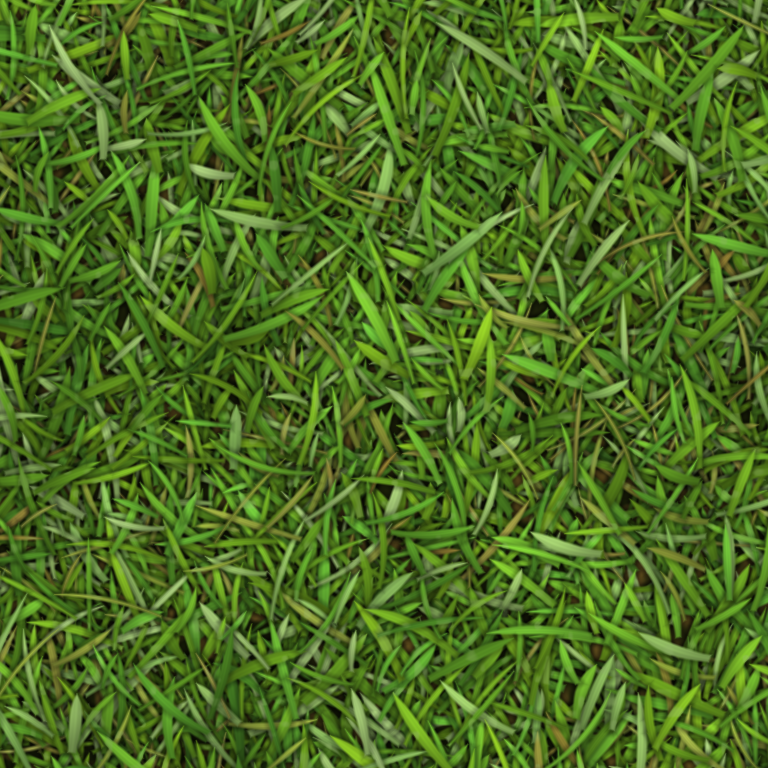
This texture is drawn by a WebGL 1 fragment shader. Its source:

```glsl
precision highp float;
// Dense lawn seen from above: layers of slender, nearly straight blades over soil.
// Each layer scatters one blade per grid cell; every blade casts a soft shadow
// on those below. Value noise groups the lean, tone and dryness into clumps.

uniform vec2 u_resolution;

const int LAYERS = 25;
const float CELL = 0.085;                      // grid spacing of one layer
const vec2 HALF_LENGTH = vec2(0.022, 0.073);   // shortest, longest
const vec2 HALF_WIDTH = vec2(0.0034, 0.0080);  // thinnest, broadest
const float BEND = 0.17;
const float LEAN_SPREAD = 2.6;                 // radians around upright
const float SOFTNESS = 0.0023;                 // edge blur
const float SHADOW_REACH = 0.009;
const float SHADOW_STRENGTH = 0.27;
const float PALE_SHARE = 0.15;
const float DRY_SHARE = 0.12;
const float DRY_WIDTH = 0.7;                   // dry blades are thinner

const vec3 SOIL = vec3(0.10, 0.12, 0.03);
const vec3 LITTER = vec3(0.36, 0.29, 0.11);
const vec3 DEEP_GREEN = vec3(0.235, 0.385, 0.085);
const vec3 MID_GREEN = vec3(0.345, 0.55, 0.125);
const vec3 BRIGHT_GREEN = vec3(0.43, 0.665, 0.16);
const vec3 PALE_GREEN = vec3(0.57, 0.69, 0.42);
const vec3 STRAW = vec3(0.58, 0.59, 0.29);
const vec3 RUST = vec3(0.50, 0.40, 0.16);

vec3 hash3(vec2 p) {
  vec3 q = fract(p.xyx * vec3(0.1031, 0.1030, 0.0973));
  q += dot(q, q.yxz + 33.33);
  return fract((q.xxy + q.yzz) * q.zyx);
}

float noise(vec2 p) {
  vec2 i = floor(p);
  vec2 f = fract(p);
  f = f * f * (3.0 - 2.0 * f);
  float low = mix(hash3(i).x, hash3(i + vec2(1.0, 0.0)).x, f.x);
  float high = mix(hash3(i + vec2(0.0, 1.0)).x, hash3(i + 1.0).x, f.x);
  return mix(low, high, f.y);
}

// Green ramp from shaded to sunlit, with rarer pale and dry blades.
vec3 bladeColor(float tone, float kind, float tint, bool isDry) {
  vec3 green = mix(DEEP_GREEN, MID_GREEN, clamp(tone * 2.0, 0.0, 1.0));
  green = mix(green, BRIGHT_GREEN, clamp(tone * 2.0 - 1.0, 0.0, 1.0));
  green *= vec3(0.88 + 0.24 * tint, 1.0, 1.25 - 0.5 * tint);
  if (isDry) return mix(mix(RUST, STRAW, tint), green, 0.4 * tone);
  if (kind > 1.0 - PALE_SHARE) return mix(green, PALE_GREEN, 0.55 + 0.45 * tint);
  return green;
}

// Lays one blade and its shadow over the colour below.
vec3 drawBlade(vec3 below, vec2 p, vec2 cell, vec2 seed, vec2 origin, float height) {
  vec3 place = hash3(cell + seed);
  vec3 form = hash3(cell + seed + 91.7);
  vec3 look = hash3(cell + seed + 47.3);
  vec2 center = (cell + place.xy) * CELL - origin;
  float clump = noise(center * 7.0 + 20.0);
  bool isDry = look.y < DRY_SHARE * 2.0 * noise(center * 5.0 + 63.0);

  // Blade coordinates: t runs from root (-1) to tip (1).
  float angle = 1.5708 + (place.z - 0.5) * LEAN_SPREAD + (clump - 0.5) * 1.6;
  vec2 dir = vec2(cos(angle), sin(angle));
  vec2 rel = p - center;
  float halfLength = mix(HALF_LENGTH.x, HALF_LENGTH.y, form.x);
  float t = dot(rel, dir) / halfLength;
  float across = dot(rel, vec2(-dir.y, dir.x));
  across -= (form.z - 0.5) * 2.0 * BEND * halfLength * (t * t - 0.3);

  // Long, nearly parallel outline that closes near the tip
  float tip = clamp(t, 0.0, 1.0);
  float taper = (1.0 - tip * tip * tip) * (0.65 + 0.35 * smoothstep(-1.0, 0.0, t));
  float width = mix(HALF_WIDTH.x, HALF_WIDTH.y, form.y * form.y);
  if (isDry) width *= DRY_WIDTH;
  float dist = max(abs(across) - width * taper, (abs(t) - 1.0) * halfLength);
  if (dist > SHADOW_REACH) return below;

  // Colour with darker root, one lit side and a faint midrib
  float tone = 0.8 * look.x + 0.25 * height + 0.4 * (clump - 0.5);
  vec3 color = bladeColor(tone, look.y, look.z, isDry);
  float side = clamp(across / width, -1.0, 1.0);
  color *= mix(0.8, 1.08, smoothstep(-1.0, 0.5, t));
  color *= 1.0 + 0.1 * side * sign(form.z - 0.5);
  color *= 1.0 + 0.06 * (1.0 - smoothstep(0.0, 0.4, abs(side)));

  float soft = max(SOFTNESS, 0.7 / u_resolution.y);
  float shadow = 1.0 - smoothstep(0.0, SHADOW_REACH, dist);
  below *= 1.0 - SHADOW_STRENGTH * shadow;
  return mix(below, color, 1.0 - smoothstep(-soft, soft, dist));
}

void main() {
  vec2 p = gl_FragCoord.xy / u_resolution.y;

  // Soil with scattered brown litter
  float litter = smoothstep(0.4, 0.8, noise(p * 45.0));
  vec3 color = mix(SOIL, LITTER, litter);

  // Blades, lowest layer first
  for (int layer = 0; layer < LAYERS; layer++) {
    float index = float(layer);
    vec2 origin = fract(index * vec2(0.37, 0.61)) * CELL;
    vec2 seed = index * vec2(17.0, 29.0) + 5.0;
    vec2 home = floor((p + origin) / CELL);
    for (int y = -1; y <= 1; y++) {
      for (int x = -1; x <= 1; x++) {
        vec2 cell = home + vec2(float(x), float(y));
        color = drawBlade(color, p, cell, seed, origin, index / float(LAYERS));
      }
    }
  }

  // Small moist glints and uneven light
  float glint = smoothstep(0.68, 0.92, noise(p * 70.0 + 11.0));
  color = mix(color, PALE_GREEN, 0.35 * glint * smoothstep(0.25, 0.5, color.g));
  color *= 0.9 + 0.24 * noise(p * 14.0 + 3.0);
  gl_FragColor = vec4(color, 1.0);
}
```
